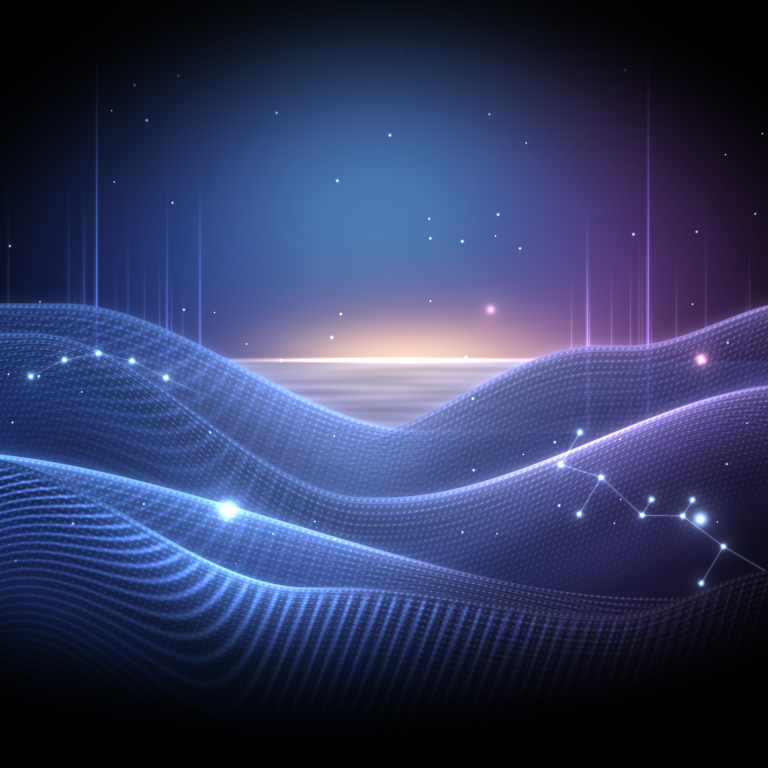
A WebGL 2 fragment shader for this background:

```glsl
#version 300 es
precision highp float;
// A twilight digital sea: a glowing horizon under a starry sky, with light beams
// and five overlapping wave sheets. Each sheet is a smooth crest curve shaded by
// depth below it, then textured with strands, dots and ribs in that same space.
uniform vec2 u_resolution;
out vec4 outColor;

float hash(vec2 p) {
  p = fract(p * vec2(123.34, 345.45));
  p += dot(p, p + 34.35);
  return fract(p.x * p.y);
}

float gradientNoise(vec2 p) {
  vec2 cell = floor(p), f = p - cell, s = f * f * (3. - 2. * f);
  float v[4];
  for (int k = 0; k < 4; k++) {
    vec2 corner = vec2(k & 1, k >> 1);
    float a = 6.2832 * hash(cell + corner);
    v[k] = dot(vec2(cos(a), sin(a)), f - corner);
  }
  return mix(mix(v[0], v[1], s.x), mix(v[2], v[3], s.x), s.y);
}

float bell(float x, float width) { return exp(-x * x / (width * width)); }

float segment(vec2 p, vec2 a, vec2 b) {
  vec2 d = b - a;
  return length(p - a - d * clamp(dot(p - a, d) / dot(d, d), 0., 1.));
}

// Height of each sheet, from the far left hill to the near ridge
float crest(int i, float x) {
  if (i == 0) return .605 - .165 * smoothstep(.08, .55, x);
  if (i == 1) return .42 + .13 * smoothstep(.42, .78, x) + .06 * smoothstep(.82, 1.05, x);
  if (i == 2) return .567 - .215 * smoothstep(.04, .48, x) + .15 * smoothstep(.5, 1.05, x);
  if (i == 3) return .414 - .19 * smoothstep(-.1, .85, x);
  return .405 - .17 * smoothstep(-.04, .4, x) - .035 * smoothstep(.45, .8, x) + .06 * smoothstep(.8, 1.02, x);
}

// Strength of the lit edge along each sheet
float crestLight(int i, float x) {
  if (i == 0) return .3 + .3 * bell(x - .4, .2);
  if (i == 1) return .55 * smoothstep(.4, .65, x);
  if (i == 2) return .2 + .75 * bell(x - .76, .24);
  if (i == 3) return .85 - .85 * smoothstep(.4, .7, x);
  return .12 + .9 * bell(x - .31, .15);
}

vec3 sky(vec2 p) {
  float fall = 1. - smoothstep(.12, .47, length((p - vec2(.5, .61)) * vec2(.68, 1.1)));
  vec3 c = mix(vec3(.13, .2, .49), vec3(.38, .21, .53), smoothstep(.5, .85, p.x)) * fall;
  c = mix(c, vec3(.32, .51, .72), .9 * bell(length((p - vec2(.49, .71)) * vec2(.85, 1)), .19));
  c = mix(c, vec3(.8, .52, .66), .8 * bell(p.x - .57, .23) * bell(p.y - .53, .09));
  return mix(c, vec3(1, .87, .78), bell(p.x - .53, .16) * bell(p.y - .53, .045));
}

vec3 sea(vec2 p) {
  float shine = bell(p.x - .52, .24) * exp(min(p.y - .53, 0.) / .09);
  vec3 c = mix(vec3(.28, .35, .61), vec3(.93, .84, .88), shine);
  return c * (1. + .22 * gradientNoise(p * vec2(7, 130)));
}

// Vertical shafts: two tall ones and a random group near each side
float beams(vec2 p, float px) {
  float light = 0.;
  for (int i = 0; i < 36; i++) {
    float side = float(i & 1), r = hash(vec2(i, 7.3)), top = .6 + .22 * hash(vec2(i, 2.1));
    float x = mix(.3 * r, .72 + .27 * r, side), power = .22;
    if (i < 2) { x = mix(.126, .844, side); top = .97; power = .75; }
    light += power * exp(-abs(p.x - x) / max(.001, .6 * px)) * (1. - smoothstep(.54, top, p.y));
  }
  return light;
}

float stars(vec2 p, float px) {
  vec2 cell = floor(p * 24.), at = (cell + .15 + .7 * vec2(hash(cell), hash(cell + 31.7))) / 24.;
  float size = max(.0015, px) * (.6 + .6 * hash(cell + 5.9));
  return step(.8, hash(cell + 11.3)) * bell(length(p - at), size);
}

vec3 addSheet(vec3 back, vec2 p, int i, float px) {
  float x = p.x, d = crest(i, x) - p.y, depth = max(d, 0.), light = crestLight(i, x), n = float(i);
  vec3 tint = mix(vec3(.08, .15, .36), vec3(.15, .12, .32), smoothstep(.4, .9, x));
  tint = mix(tint, vec3(.31, .4, .65), bell(x - .46, .27) * smoothstep(.1, .45, p.y));
  vec3 glow = mix(vec3(.48, .72, 1), vec3(.85, .76, 1), smoothstep(.25, .85, x));
  vec3 c = tint * (.9 + .35 * gradientNoise(vec2(x * 4. + n * 9., depth * 14.)));
  c += glow * light * (.38 * exp(-depth / .045) + .5 * exp(-depth / .005));
  // Strands follow the crest and spread apart along it
  float gap = .009 + .0054 * sin(x * 8. + n * 2.);
  float strand = abs(fract(depth / gap) - .5) * gap;
  c += glow * .2 * exp(-strand / max(.0009, .5 * px) - depth / .06);
  // Fine dot lattice
  vec2 lattice = (fract(vec2(x + .3 * depth, depth) * 125.) - .5) / 125.;
  c += glow * .28 * bell(length(lattice), max(.0018, px)) * exp(-depth / .1);
  // Ribs lean down the slope, strongest on the near ridge
  float lean = 2.05 - 1.6 * smoothstep(0., .35, x);
  float rib = pow(.5 + .5 * sin(6.2832 * (44. * (x + lean * depth) + 9. * x * x)), 3.);
  rib *= i == 4 ? .85 - .5 * smoothstep(.4, .9, x) : .25 * bell(x - .2, .2);
  c += vec3(.34, .48, .82) * rib * exp(-depth / .11) * smoothstep(0., .02, depth);
  float cover = i == 0 ? .8 : i == 1 ? .8 * smoothstep(.38, .62, x) : .93;
  return mix(back, c, cover * smoothstep(-px, px, d)) + glow * light * .3 * exp(-abs(d) / .008);
}

vec2 rightNode(float i) { return vec2(.73 + .053 * i, .395 - .026 * i + .014 * sin(2.4 * i)); }
vec2 leftNode(float i) { return vec2(.04 + .044 * i, .51 + .03 * sin(.8 * i)); }

float network(vec2 p, float px) {
  float light = 0., w = max(.0009, .6 * px);
  for (float i = 0.; i < 5.; i++) {
    vec2 a = rightNode(i), b = a + vec2(.03, .05) * sin(4. * i + 1.), l = leftNode(i);
    float link = min(segment(p, a, rightNode(i + 1.)), segment(p, a, b));
    light += .35 * exp(-link / w) + .22 * exp(-segment(p, l, leftNode(i + 1.)) / w);
    float node = min(length(p - a), min(length(p - b), length(p - l)));
    light += bell(node, .0035) + .3 * exp(-node / .007);
  }
  return light;
}

float flare(vec2 p, float x, float y, float size) {
  float r = length(p - vec2(x, y));
  return bell(r, size) + .45 * exp(-r / size / 1.8);
}

void main() {
  vec2 p = gl_FragCoord.xy / u_resolution;
  float px = 1. / min(u_resolution.x, u_resolution.y);
  vec3 ice = vec3(.63, .83, 1), c = mix(sea(p), sky(p), smoothstep(-px, px, p.y - .53));
  c += vec3(.6, .53, .48) * bell(p.y - .531, .0025) * bell(p.x - .5, .2);
  c += mix(vec3(.4, .62, 1), vec3(.65, .5, .9), p.x) * beams(p, px);
  for (int i = 0; i < 5; i++) c = addSheet(c, p, i, px);
  // Darkness closes in from below and from the lower right
  c *= smoothstep(.02, .27, p.y - .28 * pow(abs(p.x - .42), 2.));
  c *= 1. - .55 * smoothstep(.8, 1.05, p.x) * (1. - smoothstep(.3, .5, p.y));
  // Points of light
  c += ice * stars(p, px) * smoothstep(.2, .35, p.y) * (1. - smoothstep(.8, .95, p.y));
  c += ice * (network(p, px) + flare(p, .297, .336, .011) + flare(p, .912, .324, .008));
  c += vec3(1, .6, .62) * (flare(p, .913, .532, .006) + .5 * flare(p, .639, .597, .005));
  outColor = vec4(clamp(c, 0., 1.), 1);
}
```
